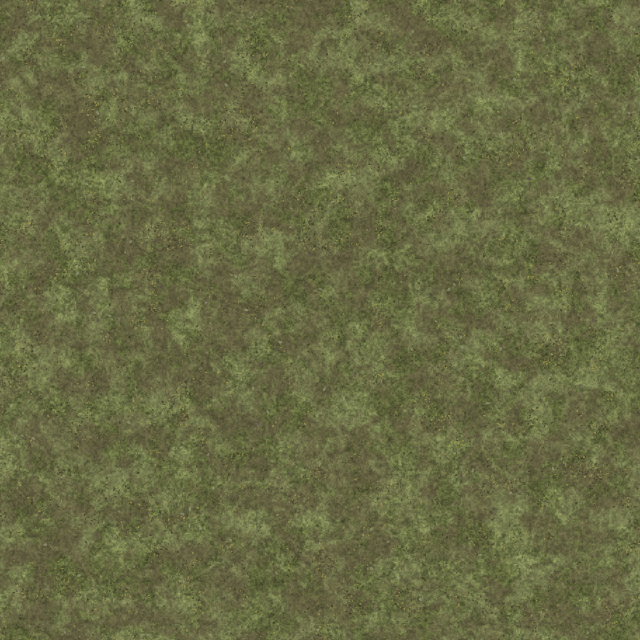
A WebGL 2 fragment shader for this texture:

```glsl
#version 300 es
precision highp float;
// Mossy ground seen from above: brown soil under ragged pale grass patches.
// Layered value noise mixes soil, moss and grass; clumps and fine grain add
// texture, and jittered grids scatter leaf flecks, buds, pebbles and gaps.

#define SOIL vec3(0.386, 0.368, 0.251)
#define MOSS vec3(0.360, 0.398, 0.217)
#define GRASS vec3(0.498, 0.530, 0.337)
#define BUD vec3(0.640, 0.610, 0.300)
#define PEBBLE vec3(0.600, 0.620, 0.500)
#define GAP vec3(0.225, 0.220, 0.140)
#define PATCH_SCALE 32.0
#define MOSS_SCALE 30.0
#define CLUMP_SCALE 110.0
#define CLUMP_CONTRAST 0.16
#define GRAIN_SCALE 240.0
#define GRAIN_CONTRAST 0.56

uniform vec2 u_resolution;
out vec4 fragColor;

float hash(vec2 p) {
    vec3 q = fract(p.xyx * vec3(0.1031, 0.1030, 0.0973));
    q += dot(q, q.yzx + 33.33);
    return fract((q.x + q.y) * q.z);
}

float valueNoise(vec2 p) {
    vec2 cell = floor(p), f = fract(p);
    f = f * f * (3.0 - 2.0 * f);
    float low = mix(hash(cell), hash(cell + vec2(1, 0)), f.x);
    float high = mix(hash(cell + vec2(0, 1)), hash(cell + vec2(1, 1)), f.x);
    return mix(low, high, f.y);
}

// Rotated octaves hide the lattice; gain sets how ragged the edges are.
float fbm(vec2 p, float gain) {
    float sum = 0.0, weight = 0.5, total = 0.0;
    for (int i = 0; i < 5; i++) {
        sum += weight * valueNoise(p);
        total += weight;
        weight *= gain;
        p = mat2(1.6, 1.2, -1.2, 1.6) * p + 17.3;
    }
    return sum / total;
}

// Where buds and dark gaps gather, from 0 to 1.
float clusterMask(vec2 p) {
    return smoothstep(0.62, 0.82, valueNoise(p * 42.0 + 61.0));
}

// Small turned ellipses on a jittered grid; x: coverage, y: random tone.
vec2 flecks(vec2 p, float cells, float density, float clustering, float seed) {
    vec2 g = p * cells, home = floor(g), result = vec2(0.0);
    float blur = cells / min(u_resolution.x, u_resolution.y);
    for (int y = -1; y <= 1; y++)
    for (int x = -1; x <= 1; x++) {
        vec2 cell = home + vec2(x, y), id = cell + seed;
        float chance = density * mix(1.0, clusterMask((cell + 0.5) / cells), clustering);
        if (hash(id + 3.7) > chance) continue;
        vec2 d = g - cell - vec2(hash(id + 11.1), hash(id + 23.9));
        float turn = 6.2832 * hash(id + 37.3);
        d = mat2(cos(turn), -sin(turn), sin(turn), cos(turn)) * d;
        float radius = mix(0.20, 0.46, hash(id + 51.7));
        float dist = length(d * vec2(1.0, 1.6)) - radius;
        float cover = 1.0 - smoothstep(-0.7 * blur, 0.7 * blur, dist);
        if (cover > result.x) result = vec2(cover, hash(id + 71.3));
    }
    return result;
}

void main() {
    vec2 p = gl_FragCoord.xy / min(u_resolution.x, u_resolution.y);

    // Ground cover: softly blended patches of grass and moss over soil
    vec2 warp = vec2(valueNoise(p * 55.0), valueNoise(p * 55.0 + 40.0)) - 0.5;
    vec2 q = p + 0.013 * warp;
    float grassField = fbm(q * PATCH_SCALE + 5.0, 0.76);
    float mossField = fbm(q * MOSS_SCALE + 90.0, 0.82);
    float grass = smoothstep(0.36, 0.79, grassField);
    float moss = smoothstep(0.40, 0.66, mossField);
    vec3 color = mix(SOIL, MOSS, 0.75 * moss);
    color = mix(color, GRASS, 0.90 * grass);

    // Clumps and fine grain, stronger on moss than on smooth soil
    float clump = valueNoise(q * CLUMP_SCALE + 150.0) - 0.5;
    float grain = 0.5 * valueNoise(p * GRAIN_SCALE)
                + 0.5 * valueNoise(p.yx * GRAIN_SCALE * 1.9 + 7.0) - 0.5;
    float roughness = mix(0.75, 1.15, moss);
    color *= 1.0 + roughness * (CLUMP_CONTRAST * clump + GRAIN_CONTRAST * grain);
    color *= 0.98 + 0.04 * fbm(p * 5.0 + 130.0, 0.5);

    // Leaf flecks: small green blades, lighter or darker than their bed
    vec2 leaf = flecks(p, 210.0, 0.34, 0.0, 200.0);
    vec3 leafColor = mix(vec3(0.30, 0.35, 0.17), vec3(0.45, 0.54, 0.27), leaf.y);
    color = mix(color, leafColor, leaf.x * (0.18 + 0.42 * moss));

    // Dark gaps and yellow buds share the same clusters
    vec2 gap = flecks(p, 200.0, 0.40, 0.93, 400.0);
    color = mix(color, GAP, gap.x * (0.30 + 0.4 * gap.y));
    vec2 bud = flecks(p, 220.0, 0.24, 0.97, 600.0);
    color = mix(color, BUD, bud.x * (0.30 + 0.5 * bud.y));

    // Rare pebbles, a few of them dull violet
    vec2 pebble = flecks(p, 140.0, 0.009, 0.0, 800.0);
    vec3 pebbleColor = mix(PEBBLE, vec3(0.36, 0.29, 0.31), step(0.6, pebble.y));
    color = mix(color, pebbleColor, 0.6 * pebble.x);

    fragColor = vec4(color, 1.0);
}
```
